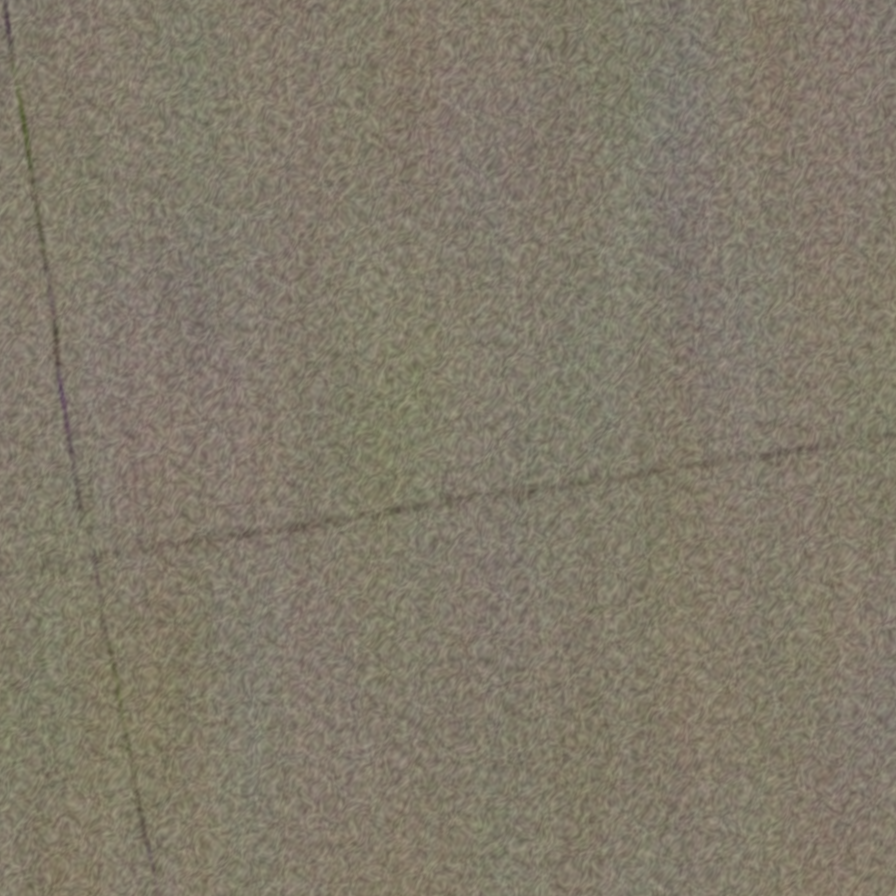
Reproduce this texture procedurally as a three.js fragment shader.

```glsl
#define BASE_COLOR vec3(0.506, 0.477, 0.415)
#define GRAIN_SCALE 112.0
#define GRAIN_CONTRAST 0.125
#define GRAIN_TINT 0.022
#define STAIN_TINT 0.062
#define STAIN_SHADE 0.034
#define JOINT_WIDTH 0.0034
#define JOINT_DEPTH 0.12
#define SEAM_WIDTH 0.0055
#define SEAM_DEPTH 0.075

varying vec2 vUv;

// Unit gradient for a lattice cell
vec2 cellGradient(vec2 cell) {
  vec3 p = fract(cell.xyx * vec3(0.1031, 0.1030, 0.0973));
  p += dot(p, p.yzx + 33.33);
  float angle = 6.2831853 * fract((p.x + p.y) * p.z);
  return vec2(cos(angle), sin(angle));
}

float gradientNoise(vec2 p) {
  vec2 cell = floor(p);
  vec2 f = fract(p);
  vec2 blend = f * f * f * (f * (f * 6.0 - 15.0) + 10.0);
  vec2 right = vec2(1.0, 0.0);
  vec2 up = vec2(0.0, 1.0);
  float a = dot(cellGradient(cell), f);
  float b = dot(cellGradient(cell + right), f - right);
  float c = dot(cellGradient(cell + up), f - up);
  float d = dot(cellGradient(cell + 1.0), f - 1.0);
  return mix(mix(a, b, blend.x), mix(c, d, blend.x), blend.y);
}

float fbm(vec2 p) {
  float sum = 0.0;
  float amplitude = 0.6;
  for (int i = 0; i < 3; i++) {
    sum += amplitude * gradientNoise(p);
    p = p * 2.03 + vec2(17.3, 41.7);
    amplitude *= 0.5;
  }
  return sum;
}

// Short, slightly curled strokes leaning up to the right
float grain(vec2 uv) {
  vec2 bend = vec2(gradientNoise(uv * 38.0), gradientNoise(uv * 38.0 + 71.0));
  vec2 p = uv + 0.006 * bend;
  vec2 along = normalize(vec2(0.55, 0.83));
  vec2 q = vec2(dot(p, vec2(along.y, -along.x)) * 1.18, dot(p, along) * 0.85);
  return 0.8 * gradientNoise(q * GRAIN_SCALE)
       + 0.65 * gradientNoise(q * GRAIN_SCALE * 1.83 + 29.0)
       + 0.22 * gradientNoise(uv * GRAIN_SCALE * 0.4 + 53.0);
}

float segmentDistance(vec2 p, vec2 a, vec2 b) {
  vec2 ab = b - a;
  return length(p - a - ab * clamp(dot(p - a, ab) / dot(ab, ab), 0.0, 1.0));
}

// Soft line profile: 1 on the axis, falling to 0
float softLine(float dist, float width) {
  return exp(-dist * dist / (width * width));
}

void main() {
  vec2 uv = vUv;
  vec3 color = BASE_COLOR;

  // Vertically drawn stains: shade, green-purple and yellow-blue drift
  float shade = fbm(uv * vec2(9.0, 2.6) + 5.0) + 0.5 * gradientNoise(uv * vec2(34.0, 5.0));
  float greenPurple = fbm(uv * vec2(8.0, 2.8) + 23.0);
  float yellowBlue = fbm(uv * vec2(6.0, 2.4) + 61.0) + 0.28 * (0.45 - uv.y);
  color += STAIN_SHADE * shade;
  color += STAIN_TINT * greenPurple * vec3(-0.5, 0.4, -0.15);
  color += STAIN_TINT * yellowBlue * vec3(0.25, 0.15, -0.75);

  // Fine grain with a trace of colour
  color += GRAIN_CONTRAST * grain(uv) * vec3(1.0, 1.04, 0.93);
  color += GRAIN_TINT * gradientNoise(uv * 70.0 + 13.0) * vec3(1.0, -0.5, 0.3);
  color += GRAIN_TINT * gradientNoise(uv * 55.0 + 87.0) * vec3(0.1, 0.2, -1.0);

  // Steep joint in two parts, darker above the crossing
  vec2 wobble = 0.005 * vec2(gradientNoise(uv * 9.0), gradientNoise(uv * 9.0 + 31.0));
  vec2 p = uv + wobble;
  float upper = softLine(segmentDistance(p, vec2(0.003, 1.02), vec2(0.091, 0.43)), JOINT_WIDTH);
  float lower = softLine(segmentDistance(p, vec2(0.102, 0.385), vec2(0.179, -0.02)), JOINT_WIDTH);
  float wear = clamp(0.8 + 1.1 * gradientNoise(uv * vec2(8.0, 17.0) + 3.0), 0.2, 1.2);
  float hue = gradientNoise(vec2(2.5, uv.y * 11.0));
  vec3 jointColor = vec3(1.0, 1.0, 0.9) + hue * vec3(-0.3, 0.4, -1.0);
  color -= JOINT_DEPTH * wear * (upper + 0.75 * lower) * jointColor;

  // Gently rising seam, blurred and broken
  float seam = softLine(segmentDistance(p, vec2(-0.02, 0.359), vec2(1.02, 0.519)), SEAM_WIDTH);
  float seamWear = clamp(0.75 + 1.2 * gradientNoise(uv * vec2(23.0, 9.0) + 45.0), 0.15, 1.2);
  color -= SEAM_DEPTH * seam * seamWear * vec3(0.93, 1.0, 0.9);

  // Faint scratch beside the joint
  float scratch = softLine(segmentDistance(p, vec2(0.202, 0.3), vec2(0.214, 0.18)), SEAM_WIDTH);
  color -= 0.4 * SEAM_DEPTH * scratch * vec3(0.9, 1.0, 0.8);

  gl_FragColor = vec4(color, 1.0);
}
```
